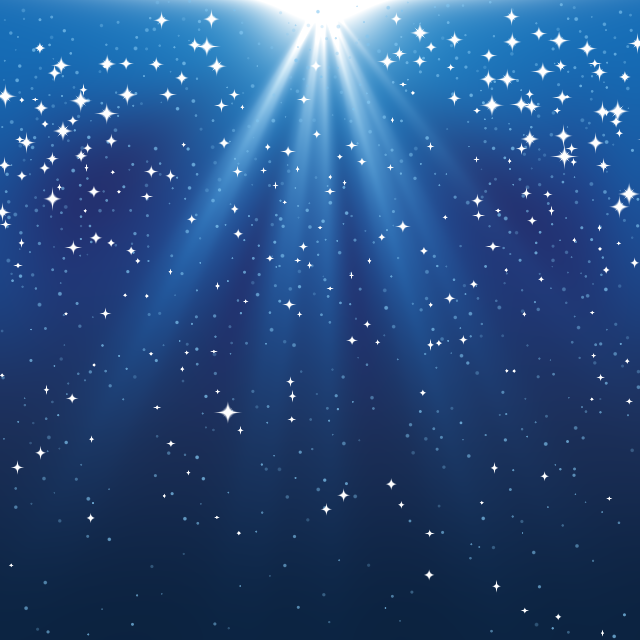
A Shadertoy shader for this background:

```glsl
// Beams of light fanning down from the top into a deep blue sky of sparkling stars.
#define SOURCE vec2(0.505, 1.005)
#define BEAM_REACH 0.55
#define CORE_SIZE 0.105
#define SHADE_AMOUNT 0.85
#define BIG_GRID 22.0
#define MID_GRID 25.0
#define DUST_GRID 46.0

const vec3 NAVY   = vec3(0.045, 0.135, 0.25);
const vec3 DUSK   = vec3(0.11, 0.185, 0.35);
const vec3 ROYAL  = vec3(0.125, 0.25, 0.53);
const vec3 AZURE  = vec3(0.08, 0.42, 0.71);
const vec3 INDIGO = vec3(0.14, 0.15, 0.39);
const vec3 BEAM   = vec3(0.12, 0.46, 0.77);
const vec3 PALE   = vec3(0.64, 0.87, 0.96);

// Each lobe: angle from straight down, half width, strength
const vec3 BEAMS[6] = vec3[6](
    vec3(-0.48, 0.085, 1.0), vec3(-0.13, 0.075, 0.72), vec3(0.01, 0.055, 0.6),
    vec3(0.28, 0.08, 0.85), vec3(0.42, 0.06, 0.5), vec3(0.65, 0.05, 0.2));
const vec3 SHADES[4] = vec3[4](
    vec3(-0.86, 0.21, 1.0), vec3(-0.27, 0.055, 0.65),
    vec3(0.11, 0.05, 0.55), vec3(0.72, 0.18, 0.9));

float bell(float x, float width) {
    x /= width;
    return exp(-x * x);
}

vec3 hash3(vec2 p) {
    vec3 q = fract(p.xyx * vec3(0.1031, 0.1030, 0.0973));
    q += dot(q, q.yxz + 33.33);
    return fract((q.xxy + q.yzz) * q.zyx);
}

// Vertical gradient with side tint, shaded gaps, beams and white core
vec3 sky(vec2 uv) {
    vec2 p = uv - SOURCE;
    float r = length(p);
    float angle = atan(p.x, max(-p.y, 0.0001));

    vec3 col = mix(NAVY, DUSK, smoothstep(0.0, 0.4, uv.y));
    col = mix(col, ROYAL, smoothstep(0.28, 0.7, uv.y));
    col = mix(col, AZURE, smoothstep(0.65, 0.97, uv.y));
    float side = smoothstep(0.38, 0.5, abs(uv.x - 0.5));
    col = mix(col, AZURE, 0.45 * side * smoothstep(0.35, 0.75, uv.y));

    float shade = 0.0;
    for (int i = 0; i < 4; i++)
        shade += SHADES[i].z * bell(angle - SHADES[i].x, SHADES[i].y);
    col = mix(col, INDIGO, min(SHADE_AMOUNT * shade * bell(r - 0.43, 0.18), 1.0));

    float beam = 0.0;
    for (int i = 0; i < 6; i++)
        beam += BEAMS[i].z * bell(angle - BEAMS[i].x, BEAMS[i].y);
    beam *= 0.92 + 0.08 * sin(angle * 61.0) * sin(angle * 37.0 + 1.0);

    col = mix(col, vec3(0.18, 0.59, 0.82), 0.8 * bell(r, 0.28));
    col = mix(col, BEAM, min(beam * bell(r, BEAM_REACH), 1.0));
    col = mix(col, PALE, min(beam * bell(r, 0.27), 1.0));
    float rim = bell(p.x, 0.34) * exp(-max(-p.y, 0.0) / 0.022);
    float core = bell(r, CORE_SIZE) + 0.7 * beam * bell(r, 0.17) + 0.85 * rim;
    return mix(col, vec3(1.0), min(core, 1.0));
}

// Four thin arms that taper from a round heart
float sparkle(vec2 q, float size) {
    vec2 d = sqrt(abs(q) / size);
    float arms = 1.0 - smoothstep(0.72, 1.08, d.x + d.y);
    float heart = 1.0 - smoothstep(0.14, 0.36, length(q) / size);
    return max(arms, heart);
}

// Chance of a star: 0 big ones in the upper corners, 1 medium, 2 dust
float density(vec2 c, int kind) {
    float off = abs(c.x - 0.5);
    if (kind == 0)
        return 0.72 * smoothstep(0.08, 0.13, off) * step(c.y, 0.98)
             * smoothstep(-0.02, 0.03, c.y - 0.98 + 0.7 * off);
    float clumps = 0.75 + 0.4 * sin(c.x * 23.0 + 3.0 * sin(c.y * 9.0)) * sin(c.y * 19.0 + c.x * 7.0);
    float height = smoothstep(0.0, 0.75, c.y);
    return kind == 1 ? clumps * mix(0.08, 0.55, height) * (1.0 - smoothstep(0.82, 0.95, c.y))
                     : clumps * mix(0.16, 0.75, height);
}

// Cellular scatter of one kind of star
float stars(vec2 uv, float grid, int kind) {
    float light = 0.0;
    vec2 cell = floor(uv * grid);
    for (int j = -1; j <= 1; j++)
    for (int i = -1; i <= 1; i++) {
        vec2 id = cell + vec2(i, j);
        vec3 rnd = hash3(id + 17.0 + 53.0 * float(kind));
        vec3 pick = hash3(id + 91.0 + 29.0 * float(kind));
        vec2 centre = (id + 0.08 + 0.84 * rnd.xy) / grid;
        if (pick.x > density(centre, kind)) continue;
        vec2 q = uv - centre;
        float s = 0.0;
        if (kind == 0) {
            float size = mix(0.013, 0.023, rnd.z);
            vec2 diagonal = vec2(q.x + q.y, q.x - q.y) * 0.7071;
            s = max(sparkle(q, size), sparkle(diagonal, size * 0.58));
        } else if (kind == 1) {
            s = sparkle(q, mix(0.006, 0.0145, rnd.z * rnd.z));
        } else {
            float radius = mix(0.0018, 0.0042, rnd.z);
            s = (1.0 - smoothstep(0.4, 1.0, length(q) / radius)) * mix(0.25, 0.75, pick.y);
        }
        light = max(light, s);
    }
    return light;
}

void mainImage(out vec4 fragColor, in vec2 fragCoord) {
    vec2 uv = fragCoord / iResolution.xy;
    vec3 col = sky(uv);
    col = mix(col, vec3(0.5, 0.77, 0.94), stars(uv, DUST_GRID, 2));
    col = mix(col, vec3(1.0), stars(uv, MID_GRID, 1));
    col = mix(col, vec3(1.0), stars(uv, BIG_GRID, 0));
    fragColor = vec4(col, 1.0);
}
```
